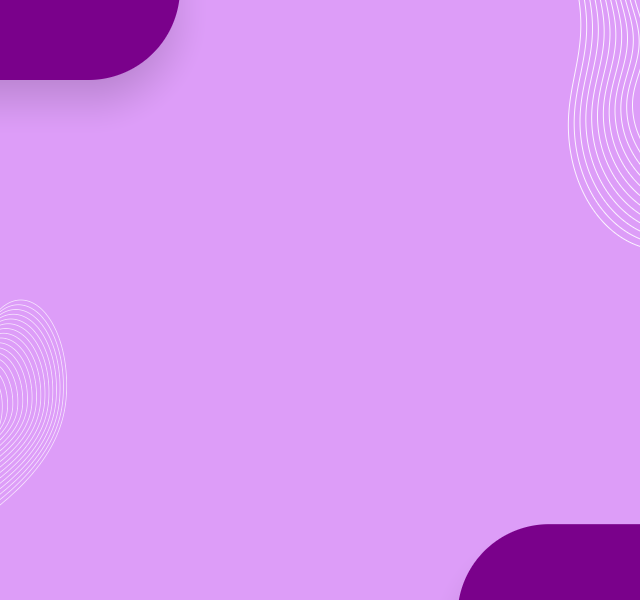
This background is drawn by a Shadertoy shader. Its source:

```glsl
#define CANVAS_H 720.0
#define LILAC vec3(0.868, 0.617, 0.974)
#define PURPLE vec3(0.480, 0.002, 0.545)
#define CORNER_RADIUS 110.0
#define SHADOW_DROP 33.0
#define SHADOW_INSET 15.0
#define SHADOW_BLUR 55.0
#define SHADOW_ALPHA 0.19
#define RIBBON_LINES 12
#define LEAF_LINES 16
#define RIBBON_WIDTH 1.15
#define LEAF_WIDTH 0.85

const float PI = 3.14159265;

// Signed distance to a box with rounded corners
float roundedBox(vec2 p, vec2 center, vec2 halfSize) {
    vec2 q = abs(p - center) - halfSize + CORNER_RADIUS;
    return length(max(q, 0.0)) + min(max(q.x, q.y), 0.0) - CORNER_RADIUS;
}

// The two opposite corner panels
float panels(vec2 p) {
    float top = roundedBox(p, vec2(0.0, -104.0), vec2(216.0, 200.0));
    float bottom = roundedBox(p, vec2(768.0, 829.0), vec2(219.0, 200.0));
    return min(top, bottom);
}

// First-order distance to an ellipse outline
float ellipseLine(vec2 p, vec2 radii) {
    vec2 n = p / radii;
    float q = length(n);
    return abs(q - 1.0) * q / max(length(n / radii), 1e-5);
}

// Wavy top joined to an elliptical lower sweep
float ribbonLine(vec2 p, float k) {
    float left = 682.0 + 7.0 * k;
    float joinY = 150.0 - 2.2 * k;
    if (p.y > joinY) {
        vec2 radii = vec2(113.0, 150.0 - 4.4 * k);
        return ellipseLine(p - vec2(left + radii.x, joinY), radii);
    }
    float crestY = 30.0 + 2.0 * k;
    float rate = PI / (joinY - crestY);
    float phase = (p.y - crestY) * rate;
    float x = left + 7.5 * (1.0 + cos(phase));
    float slope = -7.5 * rate * sin(phase);
    return abs(p.x - x) / sqrt(1.0 + slope * slope);
}

// Elliptical crown joined to a tapering lower edge
float leafLine(vec2 p, float k) {
    float right = 80.0 - 3.8 * k - 0.09 * k * k;
    float joinY = 462.0 + 1.7 * k;
    if (p.y < joinY) {
        float apexX = 25.0 - 3.0 * k;
        vec2 radii = vec2(right - apexX, 102.0 - 4.0 * k);
        return ellipseLine(p - vec2(apexX, joinY), radii);
    }
    float span = 144.0 - 8.2 * k;
    float t = (p.y - joinY) / span;
    float x = right * (1.0 - pow(t, 2.2));
    float slope = -2.2 * right / span * pow(t, 1.2);
    return abs(p.x - x) / sqrt(1.0 + slope * slope);
}

// Antialiased coverage of a signed distance
float coverage(float d, float pixel) {
    return clamp(0.5 - d / pixel, 0.0, 1.0);
}

void mainImage(out vec4 fragColor, in vec2 fragCoord) {
    // Design space with y measured down from the top edge
    float pixel = CANVAS_H / iResolution.y;
    vec2 p = vec2(fragCoord.x, iResolution.y - fragCoord.y) * pixel;

    // Soft shadow dropped below the panels
    float shadowDist = panels(p - vec2(0.0, SHADOW_DROP)) + SHADOW_INSET;
    float shadow = 1.0 - smoothstep(-SHADOW_BLUR, SHADOW_BLUR, shadowDist);
    vec3 color = LILAC * (1.0 - SHADOW_ALPHA * shadow);

    // Nested fine lines
    float ribbon = 1e4;
    for (int i = 0; i < RIBBON_LINES; i++) {
        ribbon = min(ribbon, ribbonLine(p, float(i)));
    }
    float leaf = 1e4;
    for (int i = 0; i < LEAF_LINES; i++) {
        leaf = min(leaf, leafLine(p, float(i)));
    }
    float lines = max(0.9 * coverage(ribbon - 0.5 * RIBBON_WIDTH, pixel),
                      0.75 * coverage(leaf - 0.5 * LEAF_WIDTH, pixel));
    color = mix(color, vec3(1.0), lines);

    // Solid panels on top
    color = mix(color, PURPLE, coverage(panels(p), pixel));
    fragColor = vec4(color, 1.0);
}
```
